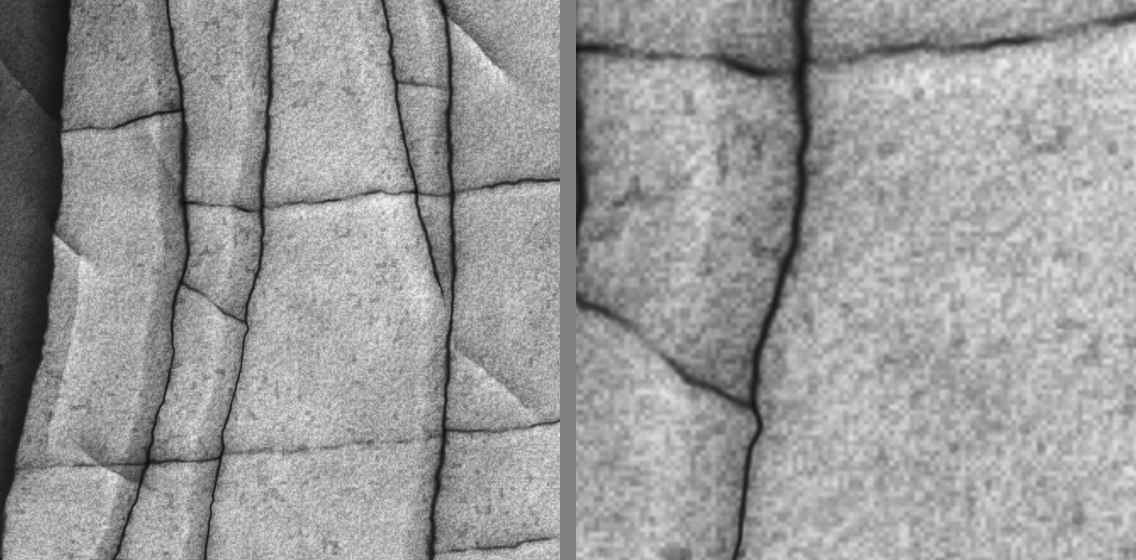
Left: the whole. Right: its middle third, enlarged.
This texture is drawn by a three.js fragment shader. Its source:

```glsl
// Grey cliff face of tall jointed stone columns, split into worn blocks.
// Curved upright joints and tilted cross joints are shaded as thin seams with
// soft halos and bevelled faces; noise bends them and adds grain and pits.
varying vec2 vUv;

float hash(vec2 p) {
  vec3 q = fract(vec3(p.xyx) * 0.1031);
  q += dot(q, q.yzx + 33.33);
  return fract((q.x + q.y) * q.z);
}

float noise(vec2 p) {
  vec2 cell = floor(p);
  vec2 f = fract(p);
  f = f * f * (3.0 - 2.0 * f);
  float low = mix(hash(cell), hash(cell + vec2(1.0, 0.0)), f.x);
  float high = mix(hash(cell + vec2(0.0, 1.0)), hash(cell + 1.0), f.x);
  return mix(low, high, f.y);
}

float fbm(vec2 p) {
  float sum = 0.0;
  float weight = 0.5;
  for (int i = 0; i < 4; i++) {
    sum += weight * noise(p);
    p = p * 2.07 + 17.3;
    weight *= 0.5;
  }
  return sum / 0.9375;
}

// Parabola through the x positions at the foot, middle and top.
float jointX(float y, float foot, float middle, float top) {
  return foot * (1.0 - y) * (1.0 - 2.0 * y) + middle * 4.0 * y * (1.0 - y)
    + top * y * (2.0 * y - 1.0);
}

// Darkening factor of a crack: a soft core inside a wider halo.
float seam(float d, float width, float halo) {
  float core = 1.0 - smoothstep(0.0, width, abs(d));
  return (1.0 - 0.68 * core) * (1.0 - 0.42 * exp(-abs(d) / halo));
}

float band(float d, float center, float spread) {
  float t = (d - center) / spread;
  return exp(-t * t);
}

// Upright joint of varying width; its left face turns away from the light
// (face below 1) or toward it (face above 1), ending in a worn bright edge.
float upright(vec2 p, float x, float width, float face) {
  float d = p.x - x;
  float vary = noise(vec2(x * 3.0, p.y * 11.0));
  float reach = mix(0.025, 0.055, noise(vec2(p.y * 5.0, x * 20.0)));
  float bevel = smoothstep(-reach - 0.008, -reach + 0.008, d) * smoothstep(0.004, -0.004, d);
  float tone = seam(d, width * mix(0.45, 1.15, vary), mix(0.008, 0.020, vary));
  return tone * mix(1.0, face, bevel) * (1.0 + 0.09 * band(d, -reach - 0.008, 0.010));
}

// Tilted joint across one column: undercut above, lit lip below.
float crossJoint(vec2 p, float left, float right, float yLeft, float yRight, float strength) {
  float u = (p.x - left) / max(right - left, 0.001);
  float inside = smoothstep(-0.01, 0.01, u) * smoothstep(1.01, 0.99, u);
  float d = p.y - mix(yLeft, yRight, u);
  float undercut = 0.24 * exp(-max(d, 0.0) / 0.022) * smoothstep(-0.002, 0.002, d);
  float tone = seam(d, 0.0055, 0.007) * (1.0 - undercut);
  tone *= 1.0 + 0.15 * band(d, -0.016, 0.010);
  float broken = mix(0.5, 1.0, smoothstep(0.25, 0.6, noise(p * 32.0)));
  return mix(1.0, tone, inside * strength * broken);
}

// Crease from a to b: dark on the left of its direction, lit on the right.
float crease(vec2 p, vec2 a, vec2 b, float amount) {
  vec2 along = b - a;
  vec2 rel = p - a;
  float t = clamp(dot(rel, along) / dot(along, along), 0.0, 1.0);
  float r = length(rel - along * t);
  float side = (along.x * rel.y - along.y * rel.x) / length(along);
  float relief = -clamp(side / 0.007, -1.0, 1.0) * exp(-r / 0.022);
  return 1.0 + amount * (relief - 0.8 * exp(-r * r / 0.00001));
}

float grain(vec2 p) {
  float fine = noise(p * 330.0) - 0.5;
  float relief = noise(p * 150.0) - noise(p * 150.0 + vec2(0.5, -0.6));
  float pits = smoothstep(0.68, 0.92, noise(p * 95.0)) * smoothstep(0.4, 0.65, fbm(p * 7.0));
  return 0.20 * fine + 0.10 * relief - 0.14 * pits;
}

void main() {
  vec2 uv = vUv;
  vec2 bend = vec2(fbm(uv * 9.0), fbm(uv * 9.0 + 41.0)) - 0.5;
  vec2 chips = vec2(noise(uv * 75.0), noise(uv * 75.0 + 23.0)) - 0.5;
  vec2 p = uv + 0.030 * bend + 0.004 * chips;

  // Upright joints, from left to right.
  float j0 = jointX(p.y, -0.005, 0.090, 0.125);
  float j1 = jointX(p.y, 0.210, 0.325, 0.305);
  float j2 = jointX(p.y, 0.360, 0.452, 0.490);
  float j4 = jointX(p.y, 0.765, 0.808, 0.790);
  float j3 = min(jointX(p.y, 0.970, 0.780, 0.685), j4);

  // Base tone of each column, with broad stains.
  float tone = mix(0.655, 0.675, smoothstep(j1 - 0.01, j1 + 0.01, p.x));
  tone = mix(tone, 0.705, smoothstep(j2 - 0.01, j2 + 0.01, p.x));
  tone = mix(tone, 0.690, smoothstep(j3 - 0.01, j3 + 0.01, p.x));
  tone += 0.20 * (fbm(uv * vec2(6.0, 4.0) + 8.0) - 0.5);
  tone += 0.15 * (fbm(uv * 24.0) - 0.5);
  tone -= 0.06 * smoothstep(0.65, 1.0, uv.y);

  // Shadowed recess on the far left.
  float recess = mix(0.26, 0.72, smoothstep(0.0, 0.085, j0 - p.x));
  recess *= 1.0 - 0.2 * smoothstep(0.7, 1.0, p.y);
  tone *= mix(1.0, recess, smoothstep(0.004, -0.004, p.x - j0));
  tone *= 1.0 - 0.30 * exp(-max(p.x - j0, 0.0) / 0.016);

  float topWidth = mix(0.006, 0.012, smoothstep(0.35, 0.8, p.y));
  tone *= upright(p, j1, topWidth, 0.83) * upright(p, j2, topWidth * 0.9, 0.90);
  tone *= mix(1.0, upright(p, j3, 0.007, 1.08), smoothstep(0.43, 0.50, p.y));
  tone *= upright(p, j4, 0.009, 0.95);

  // Cross joints, column by column.
  tone *= crossJoint(p, j0, j1, 0.755, 0.808, 0.95);
  tone *= crossJoint(p, j0, j1, 0.165, 0.175, 0.65);
  tone *= crossJoint(p, j1, j2, 0.640, 0.625, 0.95);
  tone *= crossJoint(p, j1, j2, 0.495, 0.425, 0.75);
  tone *= crossJoint(p, j1, j2, 0.175, 0.178, 0.85);
  tone *= crossJoint(p, j2, j3, 0.632, 0.655, 0.95);
  tone *= crossJoint(p, j2, j3, 0.180, 0.215, 0.45);
  tone *= crossJoint(p, j3, j4, 0.852, 0.848, 0.60);
  tone *= crossJoint(p, j3, j4, 0.655, 0.650, 0.70);
  tone *= crossJoint(p, j4, 1.02, 0.655, 0.685, 0.90);
  tone *= crossJoint(p, j4, 1.02, 0.225, 0.252, 0.75);
  tone *= crossJoint(p, j4, 1.02, 0.010, 0.040, 0.70);

  // Broken corners and folds.
  tone *= crease(p, vec2(0.33, 0.66), vec2(0.27, 0.76), 0.16);
  tone *= crease(p, vec2(0.09, 0.20), vec2(0.14, 0.56), 0.18);
  tone *= crease(p, vec2(0.10, 0.59), vec2(0.14, 0.55), 0.45);
  tone *= crease(p, vec2(0.16, 0.19), vec2(0.24, 0.14), 0.35);
  tone *= crease(p, vec2(0.79, 0.98), vec2(0.90, 0.87), 0.45);
  tone *= crease(p, vec2(0.82, 0.38), vec2(0.94, 0.28), 0.25);
  tone *= crease(p, vec2(0.00, 0.89), vec2(0.10, 0.79), 0.30);

  tone += grain(uv) * smoothstep(0.02, 0.55, tone);
  gl_FragColor = vec4(vec3(clamp(tone, 0.05, 0.92)), 1.0);
}
```
